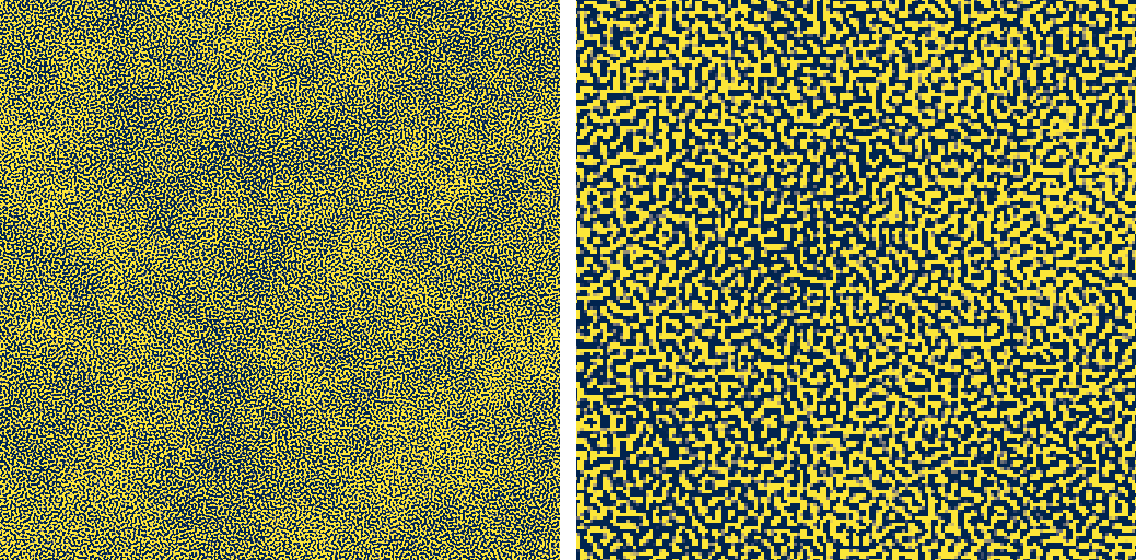
Left: the whole. Right: its middle third, enlarged.
Give the GLSL for this texture, as a WebGL 1 fragment shader.

```glsl
precision highp float;
// Fine labyrinth of navy and yellow worms built of square cells, 512 a side:
// white noise is convolved with a ring-spectrum (windowed Bessel) kernel,
// shifted by faint broad patches and cut by a steep navy-grey-yellow ramp.
uniform vec2 u_resolution;

float hash(vec2 p) {
  vec3 q = fract(vec3(p.xyx) * 0.1031);
  q += dot(q, q.yzx + 33.33);
  return fract((q.x + q.y) * q.z);
}

// Smooth value noise in -1..1
float valueNoise(vec2 p) {
  vec2 i = floor(p);
  vec2 f = fract(p);
  f = f * f * (3.0 - 2.0 * f);
  float low = mix(hash(i), hash(i + vec2(1.0, 0.0)), f.x);
  float high = mix(hash(i + vec2(0.0, 1.0)), hash(i + 1.0), f.x);
  return 2.0 * mix(low, high, f.y) - 1.0;
}

// Bessel J0 as a mean of plane waves over evenly spaced directions
float besselJ0(float x) {
  return (1.0 + 2.0 * cos(0.5 * x) + 2.0 * cos(0.866 * x) + cos(x)) / 6.0;
}

// Isotropic band-pass noise with unit deviation, one value per cell
float labyrinth(vec2 cell) {
  const float wavelength = 3.6;
  const float radius = 4.8;
  float sum = 0.0;
  float energy = 0.0;
  for (int y = -4; y <= 4; y++) {
    for (int x = -4; x <= 4; x++) {
      vec2 offset = vec2(float(x), float(y));
      float r = length(offset);
      float window = max(0.0, 1.0 - r * r / (radius * radius));
      float weight = window * window * besselJ0(6.2832 * r / wavelength);
      sum += weight * (2.0 * hash(cell + offset + 17.0) - 1.0);
      energy += weight * weight;
    }
  }
  return sum / sqrt(energy / 3.0);
}

// Navy through warm grey to yellow
vec3 ramp(float t) {
  vec3 navy = vec3(0.0, 0.14, 0.31);
  vec3 yellow = vec3(0.99, 0.90, 0.22);
  float bend = t * (1.0 - t);
  return mix(navy, yellow, t) + bend * vec3(0.0, -0.13, 0.6 + 0.4 * t);
}

void main() {
  vec2 uv = gl_FragCoord.xy / u_resolution;
  vec2 cell = floor(uv * 512.0);

  // Faint broad patches where one colour gains on the other
  float patches = 0.16 * valueNoise(uv * 6.0 + 3.7)
                + 0.16 * valueNoise(uv * 12.0 + 41.3)
                + 0.16 * valueNoise(uv * 24.0 + 83.1);

  float field = labyrinth(cell) + patches - 0.05;
  float t = clamp(0.5 + field / 0.36, 0.0, 1.0);
  gl_FragColor = vec4(ramp(t), 1.0);
}
```
